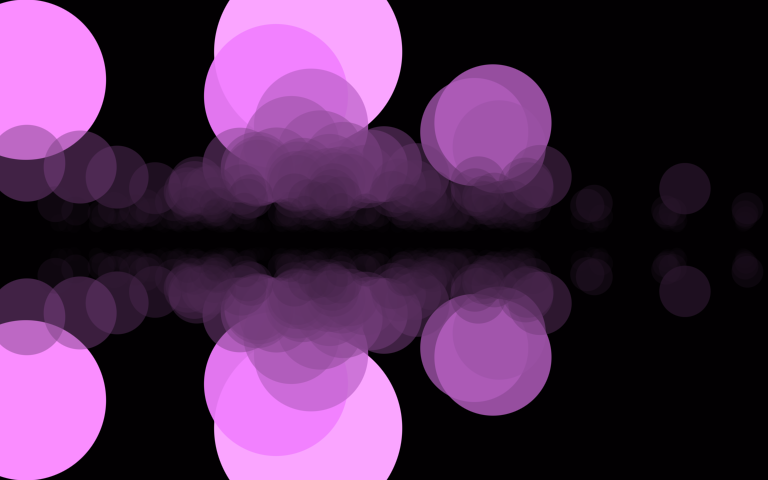
This background is drawn by a Shadertoy shader. Its source:

```glsl
// Translucent violet discs receding along a dark mirror plane.
// Each disc floats two radii above the plane; radius sets its glow and opacity.
// Discs are blended from large to small, so the faint far ones veil the near ones.

#define HORIZON 0.5
#define LIFT 2.0
#define OPACITY 6.25
#define GLOW vec3(6.3, 3.3, 6.7)
#define GLOW_LIMIT vec3(0.98, 0.66, 1.0)
#define BACKDROP vec3(0.006, 0.0, 0.006)
#define CLOUD_COUNT 220
#define NEAR_DEPTH 12.8
#define FAR_DEPTH 70.0

// Leading discs: horizontal position and radius, in canvas heights
const int LEAD_COUNT = 19;
const vec2 LEADS[LEAD_COUNT] = vec2[LEAD_COUNT](
    vec2(0.642, 0.196), vec2(0.054, 0.167), vec2(0.575, 0.150),
    vec2(1.027, 0.122), vec2(0.648, 0.119), vec2(0.988, 0.1125),
    vec2(0.607, 0.100), vec2(1.040, 0.097), vec2(0.667, 0.090),
    vec2(0.715, 0.082), vec2(0.056, 0.080), vec2(0.800, 0.079),
    vec2(0.500, 0.078), vec2(0.167, 0.076), vec2(1.125, 0.066),
    vec2(0.244, 0.0655), vec2(0.410, 0.058), vec2(0.323, 0.054),
    vec2(1.427, 0.0535));

float hash(float n) {
    n = fract(n * 0.1031);
    n *= n + 33.33;
    n *= n + n;
    return fract(n);
}

// Blend one disc over the colour below it
vec3 addDisc(vec3 below, vec2 p, float x, float radius, float pixel) {
    float edge = length(p - vec2(x, LIFT * radius)) - radius;
    float cover = 1.0 - smoothstep(-0.75 * pixel, 0.75 * pixel, edge);
    vec3 glow = min(GLOW * radius, GLOW_LIMIT);
    return mix(below, glow, cover * min(OPACITY * radius, 1.0));
}

// Horizontal position of a cloud disc; the cloud widens with depth
float cloudX(int i, float depth) {
    float pick = hash(float(i) + 17.0);
    float widen = smoothstep(0.0, 0.09, depth);
    float x = mix(mix(0.49, 0.39, widen), mix(0.82, 1.12, widen), pick);
    if (depth > 0.2) {
        // Distant strays: a trail on the left, three clumps on the right
        float offset = hash(float(i) + 331.0);
        if (i % 6 == 0) x = mix(0.04, 0.39, sqrt(pick));
        if (i % 8 == 3) x = 1.21 + 0.16 * floor(pick * 3.0) + 0.05 * offset;
    }
    return x;
}

void mainImage(out vec4 fragColor, in vec2 fragCoord) {
    float pixel = 1.0 / iResolution.y;
    vec2 p = fragCoord * pixel;
    p.y = abs(p.y - HORIZON);
    vec3 color = BACKDROP;

    // Near discs
    for (int i = 0; i < LEAD_COUNT; i++) {
        color = addDisc(color, p, LEADS[i].x, LEADS[i].y, pixel);
    }

    // Cloud of discs shrinking towards the horizon
    for (int i = 0; i < CLOUD_COUNT; i++) {
        float depth = float(i) / float(CLOUD_COUNT);
        float radius = 1.0 / mix(NEAR_DEPTH, FAR_DEPTH, depth);
        color = addDisc(color, p, cloudX(i, depth), radius, pixel);
    }

    fragColor = vec4(color, 1.0);
}
```
